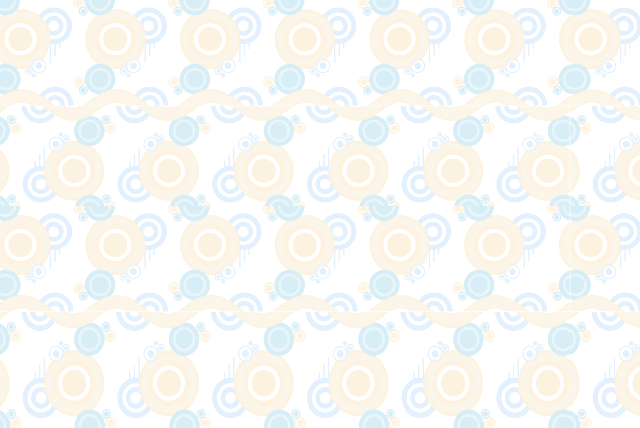
Reproduce this pattern procedurally as a WebGL 2 fragment shader.

```glsl
#version 300 es
precision highp float;
// Pastel retro wallpaper: target discs, ringed circles with drips, bubbles and a wave.
// One strip of motifs repeats across; every second strip is the same one turned
// by half a turn, and the strips are cut hard where they meet.

#define DESIGN_WIDTH 768.0   // design units across the canvas
#define PERIOD 113.7         // width of one repeat
#define STRIP 125.0          // height of the full strip before it is cut
#define SEAM_X 684.0         // vertical joint
#define SEAM_SHIFT 2.0       // slip of the repeats beyond the joint
#define LAST_STRETCH 1.1     // vertical stretch of the lowest strip
#define WAVE_HEIGHT 13.0
#define WAVE_HALF_WIDTH 8.0

uniform vec2 u_resolution;
out vec4 outColor;

const vec3 WHITE = vec3(1.0);
const vec3 CREAM = vec3(0.984, 0.965, 0.912);
const vec3 CREAM_EDGE = vec3(0.992, 0.953, 0.878);
const vec3 CREAM_CORE = vec3(0.988, 0.949, 0.878);
const vec3 SKY = vec3(0.890, 0.943, 0.992);
const vec3 AQUA = vec3(0.843, 0.933, 0.965);
const vec3 AQUA_PALE = vec3(0.910, 0.962, 0.980);

float aa;  // size of one pixel in design units

float inside(float d) { return 1.0 - smoothstep(-0.5 * aa, 0.5 * aa, d); }

void paint(inout vec3 col, vec3 ink, float d) { col = mix(col, ink, inside(d)); }

// Offset from the nearest horizontal repeat of a centre
vec2 offsetFrom(vec2 p, vec2 centre) {
  vec2 d = p - centre;
  d.x -= PERIOD * round(d.x / PERIOD);
  return d;
}

float ring(float r, float inner, float outer) { return max(inner - r, r - outer); }

float box(vec2 d, vec2 halfSize) {
  vec2 q = abs(d) - halfSize;
  return max(q.x, q.y);
}

void bigDisc(inout vec3 col, vec2 d) {
  float r = length(d);
  paint(col, CREAM_EDGE, r - 36.0);
  paint(col, CREAM, r - 33.0);
  paint(col, CREAM_EDGE, r - 25.0);
  paint(col, WHITE, r - 19.3);
  paint(col, CREAM_CORE, r - 14.5);
}

void doubleRing(inout vec3 col, vec2 d) {
  float r = length(d);
  paint(col, WHITE, r - 22.0);
  paint(col, SKY, ring(r, 16.0, 22.0));
  paint(col, SKY, ring(r, 6.3, 11.8));
}

// Three thin drips, shorter towards the right
void drips(inout vec3 col, vec2 d) {
  for (int i = 0; i < 3; i++) {
    float k = float(i);
    float halfLength = 14.0 - 4.0 * k;
    paint(col, SKY, box(d - vec2(-4.0 + 5.5 * k, 16.0 + halfLength), vec2(0.8, halfLength)));
  }
}

void bubble(inout vec3 col, vec2 d, float radius) {
  float r = length(d);
  col = mix(col, WHITE, 0.55 * inside(r - radius));
  paint(col, SKY, ring(r, radius - 1.3, radius));
  paint(col, SKY, r - 0.45 * radius);
}

void smallTarget(inout vec3 col, vec2 d, float radius, vec3 ink, vec3 pale) {
  float r = length(d);
  paint(col, ink, r - radius);
  paint(col, pale, ring(r, 0.56 * radius, 0.74 * radius));
}

// Aqua disc with a cream and an aqua companion
void cluster(inout vec3 col, vec2 p, vec2 centre) {
  smallTarget(col, offsetFrom(p, centre + vec2(-25.0, 3.5)), 6.8, CREAM_EDGE, WHITE);
  smallTarget(col, offsetFrom(p, centre), 18.3, AQUA, AQUA_PALE);
  smallTarget(col, offsetFrom(p, centre + vec2(-20.0, 13.5)), 5.3, AQUA, WHITE);
}

void wave(inout vec3 col, vec2 p) {
  float k = 6.2831853 / PERIOD;
  float phase = k * (p.x - 26.0);
  float slope = WAVE_HEIGHT * k * sin(phase);
  float d = abs(p.y - 128.0 + WAVE_HEIGHT * cos(phase)) / sqrt(1.0 + slope * slope);
  paint(col, CREAM_EDGE, d - WAVE_HALF_WIDTH);
  paint(col, CREAM, d - WAVE_HALF_WIDTH + 2.0);
}

vec3 strip(vec2 p) {
  vec3 col = WHITE;
  vec2 ringOffset = offsetFrom(p, vec2(64.5, 31.0));
  drips(col, ringOffset);
  doubleRing(col, ringOffset);
  doubleRing(col, offsetFrom(p, vec2(66.0, 126.0)));
  bigDisc(col, offsetFrom(p, vec2(24.6, 47.0)));
  bubble(col, offsetFrom(p, vec2(46.5, 79.0)), 8.8);
  bubble(col, offsetFrom(p, vec2(34.5, 85.0)), 4.7);
  bubble(col, offsetFrom(p, vec2(40.5, 90.5)), 2.6);
  cluster(col, p, vec2(6.0, 0.0));
  cluster(col, p, vec2(6.5, 95.0));
  wave(col, p);
  return col;
}

void main() {
  aa = DESIGN_WIDTH / u_resolution.x;
  vec2 p = vec2(gl_FragCoord.x, u_resolution.y - gl_FragCoord.y) * aa;

  // Strips repeat every 247 units; the turned one starts 127 units down
  float row = min(floor(p.y / 247.0), 1.0);
  vec2 q = vec2(p.x - SEAM_SHIFT * step(SEAM_X, p.x), p.y - 247.0 * row);
  float joint = abs(q.y - 127.0);
  if (q.y > 127.0) {
    float stretch = mix(1.0, LAST_STRETCH, row);
    q = vec2(PERIOD - q.x, STRIP - (q.y - 127.0) / stretch);
  }
  vec3 col = strip(q);

  // Pale joints between the strips and at the vertical slip
  col = mix(col, WHITE, 0.8 * inside(joint - 0.5));
  float slip = max(abs(p.x - SEAM_X) - 0.6, abs(p.y - 250.0) - 124.0);
  col = mix(col, WHITE, 0.6 * inside(slip));
  outColor = vec4(col, 1.0);
}
```
